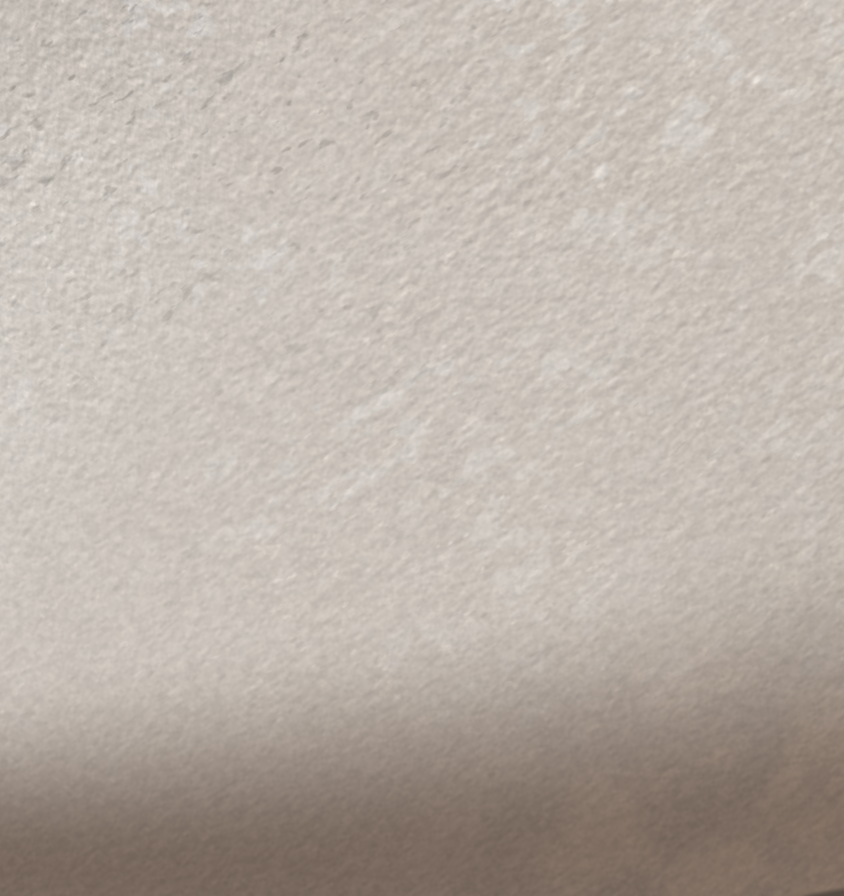
Give the GLSL for this texture, as a Shadertoy shader.

```glsl
#define SAND vec3(0.772, 0.735, 0.694)
#define PALE vec3(0.828, 0.808, 0.788)
#define SHADE vec3(0.468, 0.407, 0.366)
#define RUST vec3(0.510, 0.438, 0.388)
#define GRAIN_SCALE 125.0
#define GRAIN_ANGLE 0.60
#define GRAIN_STRETCH 1.9
#define RELIEF 0.17
#define PIT_DEPTH 0.13
#define PATCH_STRENGTH 0.60
#define FLECK_STRENGTH 0.055

float hash(vec2 p) {
    vec3 q = fract(p.xyx * vec3(0.1031, 0.1030, 0.0973));
    q += dot(q, q.yzx + 33.33);
    return fract((q.x + q.y) * q.z);
}

float noise(vec2 p) {
    vec2 i = floor(p), f = fract(p);
    f = f * f * (3.0 - 2.0 * f);
    float low = mix(hash(i), hash(i + vec2(1, 0)), f.x);
    float high = mix(hash(i + vec2(0, 1)), hash(i + vec2(1, 1)), f.x);
    return mix(low, high, f.y);
}

mat2 rotate(float a) {
    float c = cos(a), s = sin(a);
    return mat2(c, -s, s, c);
}

float fbm(vec2 p) {
    float sum = 0.0, weight = 0.5;
    p = rotate(0.4) * p;
    for (int k = 0; k < 3; k++) {
        sum += weight * noise(p);
        p = rotate(0.7) * p * 1.9 + 17.3;
        weight *= 0.55;
    }
    return sum / 0.926;
}

// Coordinates whose features run up to the right
vec2 along(vec2 p) {
    return rotate(GRAIN_ANGLE) * p * vec2(1.0 / GRAIN_STRETCH, 1.0) + 240.0;
}

// Crumbly bumps blend into slanted fibres
float height(vec2 p, float slant) {
    return mix(fbm(p), fbm(along(p)), slant);
}

void mainImage(out vec4 fragColor, in vec2 fragCoord) {
    vec2 uv = fragCoord / iResolution.xy;
    vec2 p = fragCoord / iResolution.y;
    vec2 g = p * GRAIN_SCALE;

    // Surface turns away from the light along a rising curve
    float edge = 0.142 + 0.112 * pow(uv.x, 1.5);
    float halfWidth = mix(0.115, 0.175, uv.x);
    float light = smoothstep(edge - halfWidth, edge + halfWidth, uv.y);
    float slant = smoothstep(0.15, 0.65, uv.x + 0.4 * (1.0 - uv.y));
    float rough = smoothstep(0.95, 0.1, uv.x) * smoothstep(0.4, 0.95, uv.y);

    // Broad tone: cool glow at the left, warmer above and to the right
    float glow = exp(-2.6 * uv.x) * exp(-pow((uv.y - 0.66) / 0.28, 2.0));
    float tone = 0.22 + 0.36 * glow + 0.14 * (1.0 - uv.x);
    tone += 0.2 * (fbm(p * 9.0) - 0.5);

    // Small pale worn patches gathered in loose clusters
    float cluster = smoothstep(0.4, 0.68, fbm(p * 8.0 + 5.0));
    float patches = smoothstep(0.52, 0.68, height(g * 0.5 + 71.0, slant));
    tone += PATCH_STRENGTH * patches * (0.3 + 0.7 * cluster) * (0.4 + 0.6 * uv.y);
    vec3 lit = mix(SAND, PALE, clamp(tone, -0.3, 1.25));
    lit *= 1.0 - 0.04 * smoothstep(0.8, 1.0, uv.y) * smoothstep(0.4, 0.0, uv.x);
    lit *= 1.0 - 0.025 * smoothstep(0.6, 1.0, uv.x) * smoothstep(0.75, 0.3, uv.y);

    // Shaded foot with a faint warm stain
    float stain = smoothstep(0.3, 0.9, uv.x) * smoothstep(0.3, 0.7, fbm(p * 14.0));
    vec3 color = mix(mix(SHADE, RUST, stain), lit, light);

    // Embossed grain, lit from the upper left, finer toward the foot
    float slope = height(g, slant) - height(g + vec2(-0.3, 0.5), slant);
    float relief = RELIEF * (0.4 + 0.4 * smoothstep(0.15, 0.8, uv.y) + 0.4 * rough);
    color *= 1.0 + relief * slope;
    color *= 1.0 + 0.06 * (noise(along(g * 1.9)) - 0.5);
    color *= 1.0 + 0.045 * (noise(rotate(0.9) * g * 2.1) - 0.5);

    // Sparse bright flecks
    float flecks = smoothstep(0.68, 0.84, height(g * 0.8 + 311.0, slant));
    color *= 1.0 + FLECK_STRENGTH * flecks * light;

    // Short dark pits, mostly in the rough upper left
    float pits = smoothstep(0.66, 0.86, fbm(along(g * 0.85) + 133.0));
    color *= 1.0 - PIT_DEPTH * pits * light * (0.3 + 0.8 * rough);

    // Dark sliver in the lower right corner
    float corner = smoothstep(0.004, -0.004, uv.y - 0.16 * (uv.x - 0.95));
    color = mix(color, SHADE * 0.72, corner * smoothstep(0.94, 0.96, uv.x));

    fragColor = vec4(color, 1.0);
}
```
